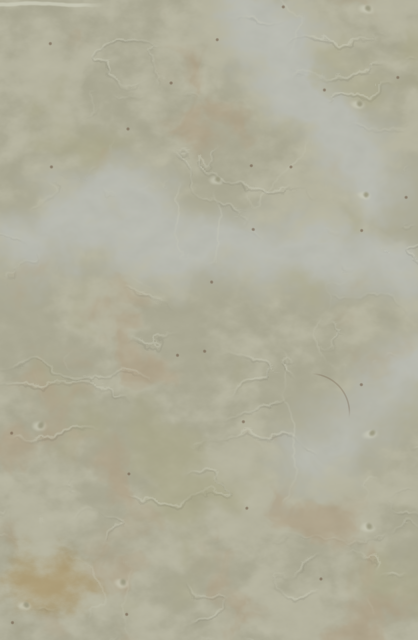
This texture is drawn by a WebGL 2 fragment shader. Its source:

```glsl
#version 300 es
precision highp float;

uniform vec2 u_resolution;
out vec4 fragColor;

const vec3 BASE  = vec3(0.668, 0.660, 0.578);
const vec3 LIGHT = vec3(0.710, 0.702, 0.622);
const vec3 GREY  = vec3(0.722, 0.728, 0.690);
const vec3 OLIVE = vec3(0.665, 0.655, 0.545);
const vec3 PINK  = vec3(0.680, 0.628, 0.530);
const vec3 OCHRE = vec3(0.660, 0.570, 0.390);
const vec3 PALE  = vec3(0.800, 0.800, 0.730);
const vec3 DARK  = vec3(0.430, 0.350, 0.280);

const float CLOUD_SCALE = 7.0;
const float GRAIN = 0.022;
const float VEIN_WIDTH = 0.0016;
const float SPECK_SIZE = 0.0022;
const float CHIP_SIZE = 0.012;

// Cloudy grey bands: segment ends, in canvas heights
const int BANDS = 8;
const vec4 BAND[BANDS] = vec4[BANDS](
  vec4(0.40, 0.98, 0.45, 0.87), vec4(0.45, 0.87, 0.52, 0.82),
  vec4(0.52, 0.82, 0.60, 0.70), vec4(0.03, 0.61, 0.19, 0.70),
  vec4(0.19, 0.70, 0.26, 0.63), vec4(0.10, 0.63, 0.42, 0.61),
  vec4(0.42, 0.61, 0.62, 0.58), vec4(0.47, 0.28, 0.67, 0.44));

uint mixBits(uint n) {
  n = (n ^ (n >> 16)) * 0x7feb352du;
  n = (n ^ (n >> 15)) * 0x846ca68bu;
  return n ^ (n >> 16);
}

vec2 hash2(vec2 cell) {
  ivec2 i = ivec2(cell);
  uint h = mixBits(uint(i.x) + mixBits(uint(i.y) + 17u));
  return vec2(h & 0xffffu, h >> 16) / 65535.0;
}

float cornerRamp(vec2 cell, vec2 offset) {
  float a = 6.2832 * hash2(cell).x;
  return dot(vec2(cos(a), sin(a)), offset);
}

float gradientNoise(vec2 p) {
  vec2 i = floor(p), f = p - i;
  vec2 u = f * f * f * (f * (f * 6.0 - 15.0) + 10.0);
  vec2 e = vec2(1.0, 0.0);
  float low = mix(cornerRamp(i, f), cornerRamp(i + e.xy, f - e.xy), u.x);
  float high = mix(cornerRamp(i + e.yx, f - e.yx), cornerRamp(i + e.xx, f - e.xx), u.x);
  return 1.4 * mix(low, high, u.y);
}

float fbm(vec2 p) {
  float sum = 0.0, amp = 0.6;
  for (int i = 0; i < 5; i++) {
    sum += amp * gradientNoise(p);
    p = mat2(1.6, 1.2, -1.2, 1.6) * p + 19.7;
    amp *= 0.5;
  }
  return sum;
}

float segmentDistance(vec2 p, vec2 a, vec2 b) {
  vec2 d = b - a;
  return length(p - a - d * clamp(dot(p - a, d) / dot(d, d), 0.0, 1.0));
}

// Thin line along the zero level of a stretched noise field
float vein(vec2 p, vec2 scale, float px) {
  float n = gradientNoise(p * scale) + 0.12 * gradientNoise(p * scale * 4.3);
  float slope = max(length(vec2(dFdx(n), dFdy(n))) / px, 0.5 * min(scale.x, scale.y));
  return 1.0 - smoothstep(0.0, VEIN_WIDTH + px, abs(n) / slope);
}

// Offset from a sparse jittered point; far away in empty cells
vec2 scatter(vec2 p, float cell, float share, float seed) {
  vec2 id = floor(p / cell);
  vec2 centre = (id + 0.3 + 0.4 * hash2(id + seed)) * cell;
  return hash2(id + seed + 71.0).x < share ? p - centre : vec2(1.0);
}

void main() {
  vec2 p = gl_FragCoord.xy / u_resolution.y;
  float px = 1.0 / u_resolution.y;
  vec2 warp = vec2(fbm(p * 9.0 + 3.0), fbm(p * 9.0 + 41.0));
  vec2 q = p + 0.045 * warp;

  // Mottled ground
  float cloud = fbm(q * CLOUD_SCALE + 8.0);
  float fine = fbm(p * vec2(24.0, 34.0) + 60.0);
  float lift = 0.18 * (smoothstep(0.5, 1.0, p.y) + smoothstep(0.35, 0.1, p.y)) - 0.06;
  vec3 color = mix(BASE, LIGHT, smoothstep(-0.28, 0.32, cloud + 0.35 * fine + lift));
  color = mix(color, OLIVE, 0.8 * smoothstep(0.12, 0.5, fbm(q * 5.0 + 90.0)));

  // Rosy patches, stronger low down and in a band at mid height
  float rosy = fbm(q * 8.0 + 130.0) + 0.32 * exp(-pow((p.y - 0.42) / 0.05, 2.0)) * smoothstep(0.45, 0.1, p.x);
  rosy += 0.2 * smoothstep(0.3, 0.05, p.y);
  color = mix(color, PINK, 0.75 * smoothstep(0.2, 0.6, rosy));

  // Grey clouds around the bands
  float bandDistance = 1.0;
  for (int i = 0; i < BANDS; i++)
    bandDistance = min(bandDistance, segmentDistance(q, BAND[i].xy, BAND[i].zw));
  float haze = smoothstep(0.085, 0.0, bandDistance + 0.035 * fine);
  color = mix(color, GREY, clamp(haze * (1.05 + 0.7 * cloud), 0.0, 1.0));

  // Ochre stain
  float stain = length((q - vec2(0.075, 0.085)) * vec2(0.75, 1.1)) + 0.035 * fine;
  color = mix(color, OCHRE, 0.65 * smoothstep(0.075, 0.01, stain));

  // Fine surface and broken creases with a shaded side
  color += GRAIN * fine;
  float gate = smoothstep(0.02, 0.4, fbm(p * 6.0 + 210.0));
  float cross = vein(q + 5.0, vec2(6.0, 13.0), px);
  float shade = vein(q + 5.0 + vec2(0.0, 0.004), vec2(6.0, 13.0), px);
  float upright = vein(q + 11.0, vec2(9.0, 3.5), px) * smoothstep(0.05, 0.4, fbm(p * 5.0 + 260.0));
  color = mix(color, PALE, 0.4 * cross * gate + 0.25 * upright);
  color *= 1.0 - 0.06 * shade * gate;

  // Chips: lit rim beside a small hollow
  vec2 chip = scatter(p, 0.13, 0.2, 7.0) + 0.012 * warp;
  float rim = smoothstep(CHIP_SIZE, 0.3 * CHIP_SIZE, length(chip * vec2(0.8, 1.3)));
  float hollow = smoothstep(0.6 * CHIP_SIZE, 0.1 * CHIP_SIZE, length(chip - vec2(0.003, 0.002)));
  color = mix(color, PALE, 0.6 * rim);
  color = mix(color, OLIVE * 0.88, 0.8 * hollow);

  // Dark specks
  float speck = length(scatter(p, 0.06, 0.13, 33.0) + 0.002 * warp);
  color = mix(color, DARK, 0.6 * (1.0 - smoothstep(SPECK_SIZE - px, SPECK_SIZE + px, speck)));

  // Hairline arc and worn upper edge
  vec2 arc = p - vec2(0.485, 0.355);
  float hair = 1.0 - smoothstep(0.0, 0.0008 + px, abs(length(arc) - 0.061));
  color = mix(color, DARK, 0.3 * hair * smoothstep(0.0, 0.02, arc.x) * smoothstep(-0.01, 0.01, arc.y));
  float edge = 1.0 - smoothstep(0.001, 0.003 + px, abs(p.y - 0.992 + 0.006 * warp.y));
  color = mix(color, PALE, 0.8 * edge * smoothstep(0.17, 0.12, p.x));

  fragColor = vec4(clamp(color, 0.0, 1.0), 1.0);
}
```
